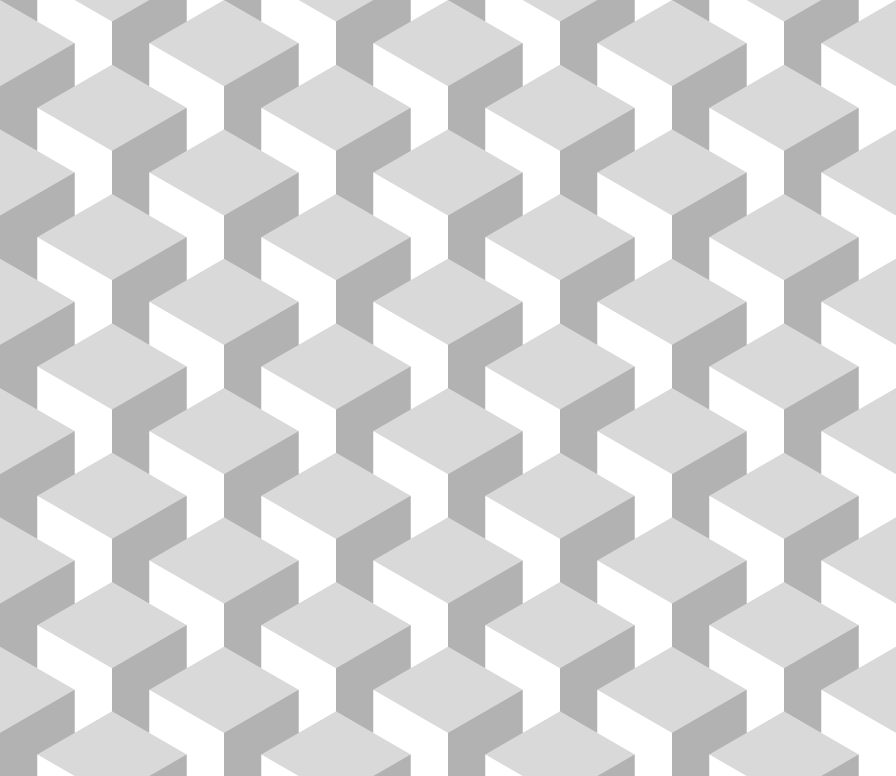
A WebGL 2 fragment shader for this pattern:

```glsl
#version 300 es
precision highp float;
// Staggered isometric columns with grey tops, white left and dark right faces.

uniform vec2 u_resolution;
out vec4 fragColor;

const vec2 REPEATS = vec2(4.0, 6.0);   // whole repeats across and down
const float PERIOD = 3.0;              // repeat size, in half-widths of a top
const float EVEN_HEIGHT = 2.0;         // top centre of the even columns
const float ODD_HEIGHT = 0.5;          // top centre of the odd columns
const int SAMPLES = 4;                 // antialiasing samples per axis
const vec3 TOP_COLOR = vec3(0.85);
const vec3 LEFT_COLOR = vec3(1.0);
const vec3 RIGHT_COLOR = vec3(0.70);

// Offset from p to the top centre of the frontmost block in one column.
vec2 blockOffset(vec2 p, float column) {
    float dx = p.x - column * 0.5 * PERIOD;
    float base = mod(column, 2.0) < 0.5 ? EVEN_HEIGHT : ODD_HEIGHT;
    float lowest = p.y - 1.0 + abs(dx);
    float centre = base + PERIOD * ceil((lowest - base) / PERIOD);
    return vec2(dx, p.y - centre);
}

vec3 blockColor(vec2 p) {
    // Of the two nearest columns, the lower block stands in front.
    float column = floor(p.x / (0.5 * PERIOD));
    vec2 a = blockOffset(p, column);
    vec2 b = blockOffset(p, column + 1.0);
    bool useA = abs(b.x) >= 1.0 || (abs(a.x) < 1.0 && a.y > b.y);
    vec2 d = useA ? a : b;

    // Rhombus on top, two side faces below it.
    if (abs(d.x) + abs(d.y) <= 1.0) return TOP_COLOR;
    return d.x < 0.0 ? LEFT_COLOR : RIGHT_COLOR;
}

void main() {
    // Average a grid of samples inside the pixel.
    vec3 color = vec3(0.0);
    for (int y = 0; y < SAMPLES; y++) {
        for (int x = 0; x < SAMPLES; x++) {
            vec2 jitter = (vec2(x, y) + 0.5) / float(SAMPLES) - 0.5;
            vec2 uv = (gl_FragCoord.xy + jitter) / u_resolution;
            color += blockColor(uv * REPEATS * PERIOD);
        }
    }
    fragColor = vec4(color / float(SAMPLES * SAMPLES), 1.0);
}
```
